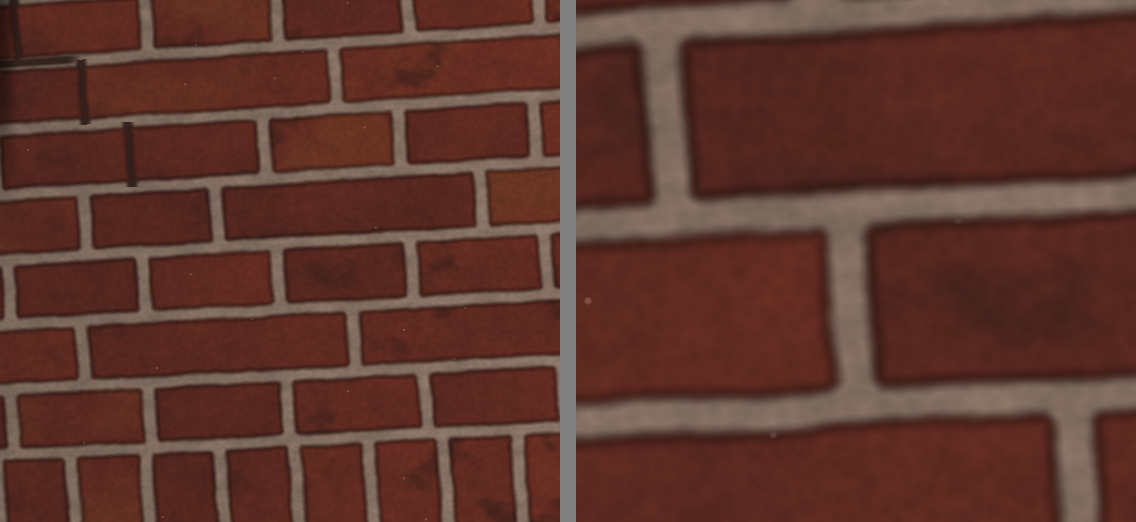
Left, the full canvas; right, a detail of the centre.
Write a Shadertoy shader that draws this texture.

```glsl
// Weathered red brick wall in mixed bond, tilted, with a soldier course at the foot.

// Per course from the top: brick pitch and position of one head joint.
const vec2 BOND[8] = vec2[8](
    vec2(1.79, 0.22), vec2(3.46, 1.14), vec2(1.85, 1.78), vec2(3.63, 2.97),
    vec2(1.84, 0.13), vec2(3.71, 1.14), vec2(1.89, 0.17), vec2(1.02, 1.00));

float hash(vec2 p) {
    p = fract(p * vec2(0.1031, 0.1137));
    p += dot(p, p.yx + 33.33);
    return fract((p.x + p.y) * p.x * 17.3);
}

// Rotated, warped sine layers, roughly -1 to 1.
float layeredSines(vec2 p) {
    float sum = 0.0, amp = 0.45;
    for (int i = 0; i < 5; i++) {
        p = mat2(0.8, 0.6, -0.6, 0.8) * p * 1.75 + 1.3;
        sum += amp * sin(p.x + 1.6 * sin(p.y));
        amp *= 0.65;
    }
    return sum;
}

// Distance to the nearest scattered point, and the random id of that point.
vec2 cellular(vec2 p) {
    vec2 base = floor(p), nearest = vec2(9.0, 0.0);
    for (int j = -1; j <= 1; j++)
    for (int i = -1; i <= 1; i++) {
        vec2 cell = base + vec2(i, j);
        float id = hash(cell + 7.0);
        vec2 site = cell + vec2(id, hash(cell + 51.0));
        float dist = length(p - site);
        if (dist < nearest.x) nearest = vec2(dist, id);
    }
    return nearest;
}

float roundedBox(vec2 p, vec2 lo, vec2 hi, float radius) {
    vec2 q = abs(p - 0.5 * (lo + hi)) - 0.5 * (hi - lo) + radius;
    return length(max(q, 0.0)) + min(max(q.x, q.y), 0.0) - radius;
}

void mainImage(out vec4 fragColor, in vec2 fragCoord) {
    vec2 uv = fragCoord / iResolution.xy;
    vec2 p = vec2(uv.x, 1.0 - uv.y) * vec2(7.68, 7.16);
    float softness = max(0.025, 7.16 / iResolution.y);

    // Courses rise to the right and spread slightly.
    float courseHeight = 0.892 + 0.021 * uv.x;
    float course = (p.y + 0.533 * uv.x) / courseHeight;
    float row = clamp(floor(course), 0.0, 7.0);
    float y = (course - row) * courseHeight;
    float x = p.x - 0.07 * (y - 0.45);

    // Ends of the brick holding this point.
    vec2 bond = BOND[int(row)];
    float n = floor((x - bond.y) / bond.x);
    float left = bond.y + n * bond.x, right = left + bond.x;
    if (row == 3.0 && n == -1.0) {  // one stretcher is cut into headers
        if (x < 1.17) right = 1.17; else left = 1.17;
    }
    float seed = hash(vec2(row * 13.0 + 3.0, floor(left * 9.0) + 60.0));

    // Upper left head joints have cracked and closed up.
    bool worn = row < 3.0;
    float insetLeft = worn && n == 0.0 ? 0.03 : 0.095;
    float insetRight = worn && n == -1.0 ? 0.03 : 0.095;
    float crack = worn ? smoothstep(0.11, 0.03, abs(x - bond.y)) : 0.0;
    crack = max(crack, smoothstep(1.2, 0.9, p.x) * smoothstep(0.09, 0.03, abs(course - 0.99)));

    // Brick outline with ragged edges.
    vec2 wobble = 0.016 * vec2(layeredSines(p * 2.5), layeredSines(p * 2.1 + 9.0));
    float bottom = row == 7.0 ? 3.0 : courseHeight - 0.085;
    float d = roundedBox(vec2(x, y) + wobble, vec2(left + insetLeft, 0.088),
                         vec2(right - insetRight, bottom), 0.045);

    // Fired clay: warmer to the right, blotched within each brick.
    float stain = layeredSines(p * vec2(0.8, 1.2) + seed * 47.0);
    vec2 grain = cellular(p * 13.0);
    float warmth = 0.2 + 0.6 * uv.x + 0.6 * (seed - 0.5) + 0.25 * stain;
    vec3 brick = mix(vec3(0.31, 0.145, 0.12), vec3(0.415, 0.18, 0.135), clamp(warmth, 0.0, 1.0));
    brick += vec3(0.0, 0.03, 0.0) * smoothstep(0.75, 1.0, seed) * smoothstep(-0.5, 0.6, stain);
    float scorch = smoothstep(0.35, 0.95, layeredSines(p * vec2(1.1, 1.5) + seed * 91.0));
    brick = mix(brick, vec3(0.25, 0.13, 0.11), scorch * (0.3 + 0.5 * uv.x));
    brick *= 0.95 + 0.1 * grain.x + 0.04 * layeredSines(p * 7.0);
    brick *= 1.0 - 0.3 * smoothstep(-0.07, 0.0, d);
    brick += 0.15 * step(0.994, grain.y) * smoothstep(0.3, 0.1, grain.x);

    // Mortar: pale in the middle, shaded along the bricks, sooty in the cracks.
    vec3 mortar = mix(vec3(0.36, 0.27, 0.24), vec3(0.53, 0.45, 0.395), smoothstep(0.0, 0.055, d));
    mortar *= 0.9 + 0.1 * uv.x + 0.07 * layeredSines(p * vec2(3.0, 7.0)) + 0.08 * (grain.x - 0.4);
    mortar = mix(mortar, vec3(0.17, 0.105, 0.09), 0.9 * crack);

    vec3 color = mix(brick, mortar, smoothstep(-softness, softness, d));
    color *= 1.0 - 0.5 * smoothstep(0.3, 0.0, p.x) * smoothstep(3.6, 0.5, p.y);
    fragColor = vec4(color, 1.0);
}
```
